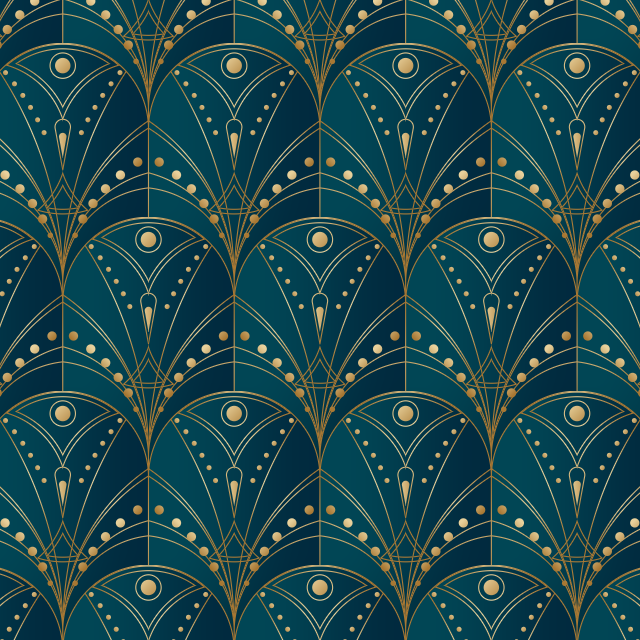
A Shadertoy shader for this pattern:

```glsl
const float TILES = 3.733;       // scales across the canvas
const float ROW_STEP = 1.0146;   // row spacing in scale widths
const vec2 ORIGIN = vec2(1.366, 0.951);
const float LINE = 0.0032;       // half width of a gold line
const vec3 CREAM = vec3(0.91, 0.82, 0.61);
const vec3 BRONZE = vec3(0.66, 0.47, 0.20);
const vec3 TEAL = vec3(0.005, 0.275, 0.335);
const vec3 NAVY = vec3(0.005, 0.165, 0.245);

float cover(float d, float aa) {
    return clamp(0.5 - d / aa, 0.0, 1.0);
}

float stroke(float d, float aa) {
    return cover(abs(d) - LINE, aa);
}

// Round at the top, pointed at distance len below the centre
float teardrop(vec2 p, float r, float len) {
    p = vec2(abs(p.x), -p.y);
    float s = r / len;
    float c = sqrt(1.0 - s * s);
    float along = dot(p, vec2(-s, c));
    if (along < 0.0) return length(p) - r;
    if (along > c * len) return length(p - vec2(0.0, len));
    return dot(p, vec2(c, s)) - r;
}

// Arc that leaves the stem vertically and bends outwards
float stemArc(vec2 p, float radius, float root) {
    return length(vec2(abs(p.x) - radius, max(p.y - root, 0.0))) - radius;
}

float dome(vec2 p) {
    return p.y > 0.0 ? length(p) - 0.5 : abs(p.x) - 0.5;
}

vec3 gold(float shine) {
    return mix(BRONZE, CREAM, clamp(shine, 0.0, 1.0));
}

vec3 lineGold(vec2 p) {
    float glint = 0.5 + 0.5 * sin(9.0 * abs(p.x) + 5.0 * p.y);
    return gold(smoothstep(-0.75, -0.05, p.y) * glint);
}

vec3 bead(vec3 col, vec2 q, float r, float shine, float aa) {
    float slope = 0.25 * dot(q, vec2(-0.7, 0.7)) / r;
    return mix(col, gold(shine + slope), cover(length(q) - r, aa));
}

vec3 scaleColor(vec2 p, float aa) {
    vec2 m = vec2(abs(p.x), p.y);
    vec3 col = mix(TEAL, NAVY, smoothstep(-0.4, 0.5, p.x));
    col *= 1.0 - 0.15 * smoothstep(-0.4, -1.0, p.y);

    // Fan of paired stems
    float radii[5] = float[5](2.25, 1.15, 1.07, 0.666, 0.56);
    float ink = 0.0;
    for (int i = 0; i < 5; i++)
        ink = max(ink, stroke(stemArc(p, radii[i], -0.9), aa));

    // Doubled lens under the dome
    float lens = max(length(p) - 0.468, 0.52 - length(m - vec2(0.467, -0.1)));
    ink = max(ink, stroke(lens, aa));
    ink = max(ink, stroke(lens - 0.027, aa));

    // Outlines of eye and drop
    vec2 eye = p - vec2(0.0, 0.37);
    ink = max(ink, stroke(length(eye) - 0.074, aa));
    ink = max(ink, stroke(teardrop(p - vec2(0.0, 0.012), 0.045, 0.25), aa));
    col = mix(col, lineGold(p), ink);

    // Solid eye and drop
    col = bead(col, eye, 0.045, 0.6, aa);
    float drop = teardrop(p + vec2(0.0, 0.044), 0.022, 0.125);
    col = mix(col, gold(0.65 - 8.0 * p.x), cover(drop, aa));

    // Small beads beside the lens, large beads between the stems
    for (int i = 0; i < 6; i++) {
        float t = float(i);
        vec2 small = vec2(0.334 - 0.054 * t + 0.0018 * t * t,
                          0.329 - 0.064 * t - 0.0012 * t * t);
        vec2 large = vec2(0.4375 - 0.108 * t + 0.007 * t * t,
                          -0.1925 - 0.073 * t - 0.0025 * t * t);
        float shine = i == 0 ? 0.2 : 1.15 - 0.25 * t;
        col = bead(col, m - small, 0.0145, 0.55, aa);
        col = bead(col, m - large, i == 5 ? 0.016 : 0.027, shine, aa);
    }
    return col;
}

// Position inside the nearest scale of a row; odd rows shift by half
vec2 scaleCoord(vec2 p, float row) {
    float x = fract(p.x + 0.5 * mod(row, 2.0) + 0.5) - 0.5;
    return vec2(x, p.y - row * ROW_STEP);
}

void mainImage(out vec4 fragColor, in vec2 fragCoord) {
    float aa = TILES / iResolution.y;
    vec2 p = fragCoord * aa - ORIGIN;
    float row = ceil((p.y - 0.5) / ROW_STEP);

    // The lower row overlaps the one above it
    vec2 front = scaleCoord(p, row);
    vec2 back = scaleCoord(p, row + 1.0);
    float edge = dome(front);
    vec3 col = mix(scaleColor(back, aa), scaleColor(front, aa), cover(edge, aa));
    col = mix(col, lineGold(front), stroke(edge, aa));
    fragColor = vec4(col, 1.0);
}
```
